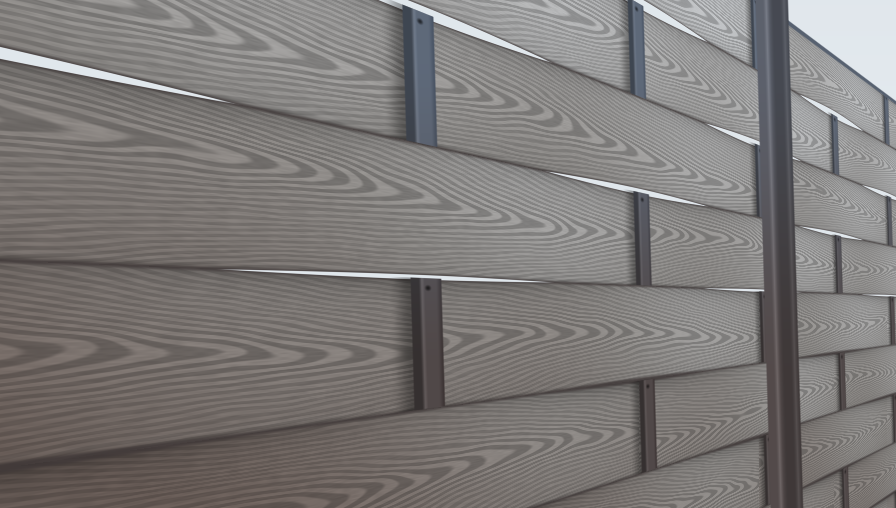
Give the GLSL for this texture, as a WebGL 1 fragment shader.

```glsl
precision highp float;
// Woven fence of embossed grey-brown planks around metal posts, receding to the right.
uniform vec2 u_resolution;

const float PI = 3.14159265;
const vec2 VANISH = vec2(2.304, 0.604);   // vanishing point, y measured downward
const float ROW_HEIGHT = 0.409;           // plank height at the left border
const float FIRST_ROW = 0.104;            // top of row 0 at the left border
const float POST_START = 0.5625;
const float POST_STEP = 0.64;
const float POST_HALF = 0.05;             // half width in post steps
const float FENCE_TOP = -3.0;

const vec3 WOOD_DARK = vec3(0.39, 0.345, 0.325);
const vec3 WOOD_MID = vec3(0.52, 0.51, 0.50);
const vec3 WOOD_LIGHT = vec3(0.69, 0.70, 0.71);
const vec3 SHADOW = vec3(0.25, 0.22, 0.22);
const vec3 METAL_BROWN = vec3(0.29, 0.26, 0.26);
const vec3 METAL_BLUE = vec3(0.34, 0.38, 0.44);
const vec3 SKY = vec3(0.88, 0.905, 0.925);

float hash(vec2 p) {
  return fract(sin(dot(p, vec2(127.1, 311.7))) * 43758.545);
}

float noise(vec2 p) {
  vec2 i = floor(p), f = fract(p);
  f = f * f * (3.0 - 2.0 * f);
  return mix(mix(hash(i), hash(i + vec2(1, 0)), f.x),
             mix(hash(i + vec2(0, 1)), hash(i + vec2(1, 1)), f.x), f.y);
}

// Soft mask that is 1 where |d| is below halfWidth
float band(float d, float halfWidth, float soft) {
  return 1.0 - smoothstep(halfWidth - soft, halfWidth + soft, abs(d));
}

// Position on the fence: x in post steps, y in plank rows
float alongFence(float x) {
  return (x / (VANISH.x - x) - POST_START) / POST_STEP;
}

float acrossFence(float y, float depth) {
  return ((y - VANISH.y) / depth + VANISH.y - FIRST_ROW) / ROW_HEIGHT;
}

// Long nested arches of wood grain, faded where finer than a pixel
float grain(vec2 uv, vec2 plank, vec2 pixel) {
  float seed = hash(plank);
  float f = fract(uv.y) - mix(0.4, 0.65, seed) - 0.1 * sin(uv.x * 2.0 + seed * 6.0);
  vec2 q = uv + seed * 37.0;
  float phase = 26.0 * sqrt(f * f + 0.006) + 8.0 * uv.x
              + 2.4 * noise(q * vec2(2.2, 3.0)) + 0.7 * noise(q * vec2(8.0, 11.0));
  float footprint = (26.0 * abs(f) + 4.0) * pixel.y + 10.0 * pixel.x;
  float ridge = smoothstep(-0.5, 0.6, sin(2.0 * PI * phase)) - 0.5;
  float heart = mix(0.55, 1.0, band(f, 0.16, 0.14));
  return ridge * heart * (1.0 - smoothstep(0.2, 0.75, footprint));
}

vec3 plankColor(vec2 uv, float light, vec2 pixel) {
  float row = floor(uv.y), f = fract(uv.y);
  vec2 plank = vec2(row, floor((uv.x + row + 1.0) * 0.5));
  float bend = PI * (uv.x + row);
  float tone = light + 0.07 * sin(bend) + 0.08 * (hash(plank + 5.0) - 0.5);
  vec3 color = mix(WOOD_DARK, WOOD_MID, clamp(tone * 2.0, 0.0, 1.0));
  color = mix(color, WOOD_LIGHT, clamp(tone * 2.0 - 1.0, 0.0, 1.0));
  color *= 1.0 + 0.24 * grain(uv, plank, pixel);
  float fine = noise(uv * vec2(45.0, 110.0)) - 0.5;
  color *= 1.0 + 0.10 * fine * (1.0 - smoothstep(0.004, 0.016, pixel.y));
  // Recessed parts lie in the shade of the plank above
  float recess = 0.5 - 0.5 * cos(bend);
  color *= 1.0 - (0.12 + 0.22 * recess) * exp(-f * 13.0);
  color *= 1.0 - 0.25 * exp(-(1.0 - f) * 28.0);
  float lip = band(f - 0.955, 0.012, 0.01 + pixel.y);
  return color + 0.035 * lip;
}

// Light or dark slit that opens above each recessed plank
vec3 addSlit(vec3 color, vec2 uv, float pixel) {
  float edge = floor(uv.y + 0.5);
  float opening = max(0.0, cos(PI * (uv.x + edge + 1.0)) + 0.1);
  float size = edge < 1.5 ? 0.016 + 0.012 * (1.0 - edge) : 0.013;
  float d = uv.y - edge;
  color = mix(color, SHADOW, 0.75 * band(d, 0.010 + size * opening, 0.006 + pixel));
  float slit = band(d, size * opening, pixel * 0.7) * smoothstep(0.0, 0.2, opening);
  return mix(color, SKY, edge < 1.5 ? slit : 0.0);
}

// Narrow posts, seen only in every second row
vec3 addPost(vec3 color, vec2 uv, float high, vec2 pixel) {
  float index = floor(uv.x + 0.5), row = floor(uv.y), f = fract(uv.y);
  float shown = mod(index + row, 2.0) * smoothstep(0.0, pixel.y * 1.5, min(f, 1.0 - f));
  float q = (uv.x - index) / POST_HALF, soft = pixel.x / POST_HALF;
  color *= 1.0 - 0.35 * shown * band(q + 0.7, 1.0, 0.7);
  vec3 metal = mix(METAL_BROWN, METAL_BLUE, high);
  metal *= mix(0.72, 1.08, smoothstep(-0.45 - soft, -0.25 + soft, q));
  metal += 0.10 * band(q + 0.3, 0.08, 0.08 + soft) - 0.08 * smoothstep(0.6, 1.0, q);
  float screw = length(vec2(q - 0.1, (f - 0.08) * 9.0));
  metal *= 1.0 - 0.6 * band(screw, 0.15, 0.06 + soft);
  return mix(color, metal, shown * band(q, 1.0, soft));
}

// Wide upright in front of the fence
vec3 addUpright(vec3 color, float x, float high, float pixel) {
  float q = (x - 1.526) / 0.032, soft = pixel / 0.032;
  vec3 metal = mix(METAL_BROWN, METAL_BLUE, 0.65 * high);
  metal *= mix(1.12, 0.85, smoothstep(-0.3, 0.1, q));
  metal += 0.13 * band(q + 0.35, 0.06, 0.16) + 0.12 * band(q - 0.75, 0.05, 0.2);
  return mix(color, metal, band(q, 1.0, soft));
}

void main() {
  float px = 1.0 / u_resolution.y;
  vec2 p = gl_FragCoord.xy * px;
  p.y = 1.0 - p.y;
  float depth = 1.0 - p.x / VANISH.x;
  vec2 uv = vec2(alongFence(p.x), acrossFence(p.y, depth));
  vec2 pixel = px / vec2(VANISH.x * depth * depth * POST_STEP, depth * ROW_HEIGHT);
  float leanX = p.x - 0.03 * (p.y - 0.23);
  float high = 1.0 - smoothstep(0.1, 0.75, p.y);
  float light = clamp(0.10 + 0.28 * p.x + 0.55 * (0.72 - p.y), 0.0, 1.0);

  vec3 color = plankColor(uv, light, pixel);
  color = addSlit(color, uv, pixel.y);
  color = addPost(color, vec2(alongFence(leanX), uv.y), high, pixel);
  // Top rail and sky
  float top = uv.y - FENCE_TOP;
  color = mix(color, METAL_BLUE, band(top, 0.07, pixel.y));
  color = mix(color, SKY + 0.04 * p.y, 1.0 - smoothstep(-pixel.y, pixel.y, top));
  color = addUpright(color, leanX, high, px);
  gl_FragColor = vec4(color, 1.0);
}
```
